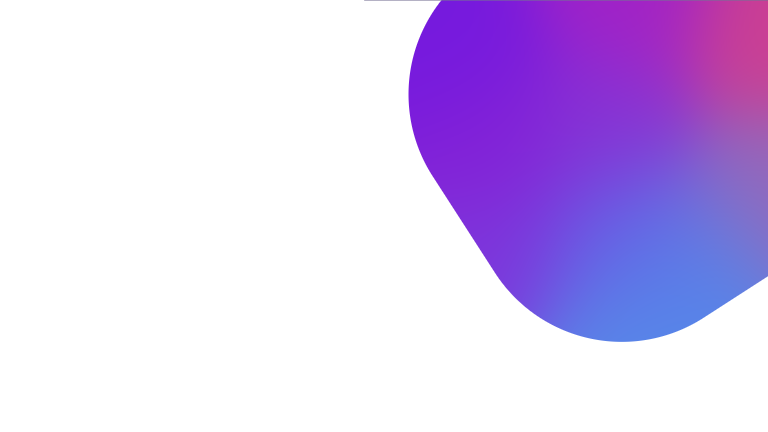
Reproduce this background procedurally as a Shadertoy shader.

```glsl
// A rounded, tilted square on white, cropped by the top and right edges.
// A signed distance gives its outline; a normalised Gaussian blend of colour
// stops fills it. A hairline runs along the right part of the top edge.

// Lengths are in canvas heights, with the origin at the lower left.
const vec3  PAPER        = vec3(1.0);
const vec2  BLOB_CENTRE  = vec2(1.479, 0.742);
const float BLOB_CORE    = 0.133;   // half side of the square before rounding
const float BLOB_RADIUS  = 0.3495;  // corner radius
const float BLOB_TILT    = 0.573;   // radians
const float STOP_SPREAD  = 0.185;   // reach of each colour stop
const vec3  LINE_COLOUR  = vec3(0.46, 0.44, 0.58);
const float LINE_START   = 0.843;
const float LINE_WIDTH   = 0.0023;
const float LINE_OPACITY = 0.55;

const int STOPS = 10;
const vec2 STOP_PLACE[STOPS] = vec2[](
    vec2(1.076, 0.873), vec2(1.157, 0.653),   // violet, purple
    vec2(1.458, 1.000), vec2(1.778, 0.907),   // magenta, pink
    vec2(1.412, 0.700), vec2(1.778, 0.560),   // centre, mauve
    vec2(1.157, 0.398), vec2(1.435, 0.456),   // lower left, indigo
    vec2(1.597, 0.375), vec2(1.435, 0.213));  // two blues
const vec3 STOP_COLOUR[STOPS] = vec3[](
    vec3(0.46, 0.10, 0.87), vec3(0.52, 0.13, 0.84),
    vec3(0.63, 0.13, 0.78), vec3(0.80, 0.25, 0.57),
    vec3(0.53, 0.20, 0.83), vec3(0.58, 0.41, 0.73),
    vec3(0.49, 0.21, 0.86), vec3(0.40, 0.37, 0.90),
    vec3(0.33, 0.53, 0.92), vec3(0.34, 0.54, 0.91));

// Signed distance to a rounded square.
float roundedSquare(vec2 p, float core, float radius) {
    vec2 d = abs(p) - core;
    return length(max(d, 0.0)) + min(max(d.x, d.y), 0.0) - radius;
}

// Turns the axes by an angle.
vec2 turn(vec2 p, float angle) {
    float c = cos(angle), s = sin(angle);
    return vec2(c * p.x + s * p.y, c * p.y - s * p.x);
}

// Average of the colour stops, weighted by nearness.
vec3 meshGradient(vec2 p) {
    vec3 sum = vec3(0.0);
    float total = 0.0;
    for (int i = 0; i < STOPS; i++) {
        vec2 d = (p - STOP_PLACE[i]) / STOP_SPREAD;
        float weight = exp(-dot(d, d));
        sum += weight * STOP_COLOUR[i];
        total += weight;
    }
    return sum / max(total, 1e-6);
}

// Coverage of a shape from its signed distance.
float coverage(float dist, float pixel) {
    return clamp(0.5 - dist / pixel, 0.0, 1.0);
}

void mainImage(out vec4 fragColor, in vec2 fragCoord) {
    float pixel = 1.0 / iResolution.y;
    vec2 p = fragCoord * pixel;

    // Blob
    vec2 local = turn(p - BLOB_CENTRE, BLOB_TILT);
    float blob = roundedSquare(local, BLOB_CORE, BLOB_RADIUS);
    vec3 colour = PAPER;
    float inside = coverage(blob, pixel);
    if (inside > 0.0) colour = mix(PAPER, meshGradient(p), inside);

    // Hairline along the top
    float line = max(1.0 - LINE_WIDTH - p.y, LINE_START - p.x);
    colour = mix(colour, LINE_COLOUR, LINE_OPACITY * coverage(line, pixel));

    fragColor = vec4(colour, 1.0);
}
```
